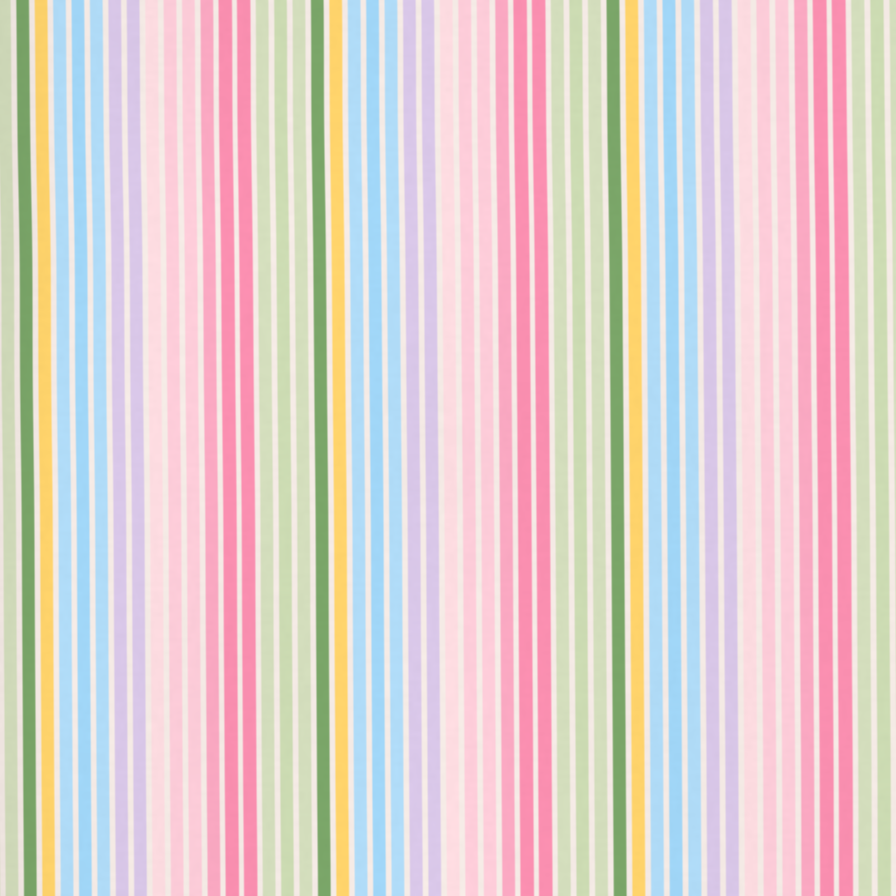
Give the GLSL for this pattern, as a Shadertoy shader.

```glsl
// Pastel striped cotton: sixteen printed stripes per repeat on a cream ground.

float hash(vec2 p) {
    p = fract(p * vec2(0.1031, 0.1137));
    p += dot(p, p.yx + 33.33);
    return fract((p.x + p.y) * p.x * 91.7);
}

float noise(vec2 p) {
    vec2 i = floor(p), f = fract(p);
    f = f * f * (3.0 - 2.0 * f);
    return mix(mix(hash(i), hash(i + vec2(1, 0)), f.x),
               mix(hash(i + vec2(0, 1)), hash(i + vec2(1, 1)), f.x), f.y);
}

// Ink for stripe 0..15, starting at the dark green one
vec3 stripeInk(int i) {
    if (i == 0) return vec3(0.48, 0.65, 0.41);             // leaf green
    if (i == 1) return vec3(1.00, 0.83, 0.42);             // yellow
    if (i == 3) return vec3(0.63, 0.84, 0.97);             // sky blue
    if (i < 5) return vec3(0.69, 0.86, 0.97);              // pale blue
    if (i < 7) return vec3(0.85, 0.78, 0.91);              // lavender
    if (i == 7) return vec3(0.99, 0.86, 0.88);             // blush
    if (i < 10) return vec3(0.99, 0.80, 0.85);             // pale pink
    if (i == 10) return vec3(0.98, 0.66, 0.76);            // rose
    if (i < 13) return vec3(0.98, 0.56, 0.69);             // hot pink
    return i == 14 ? vec3(0.80, 0.86, 0.70) : vec3(0.83, 0.87, 0.74); // sage
}

void mainImage(out vec4 fragColor, in vec2 fragCoord) {
    vec2 uv = fragCoord / iResolution.xy;

    // Cloth leans gently and stretches toward the right edge
    float down = 1.0 - uv.y;
    float x = uv.x - 0.0254 - 0.004 * down * (3.0 - down);
    x += 0.001 * (noise(uv * vec2(3.0, 7.0)) - 0.5);
    float repeats = x / 0.328 - 0.035 * pow(uv.x, 4.0);

    // Nearest stripe and the signed distance to its edge, in stripe pitches
    float pitch = repeats * 16.0;
    float cell = floor(pitch + 0.5);
    int index = int(mod(cell, 16.0));
    float halfWidth = index == 11 || index == 12 ? 0.365 : 0.345;
    float edge = abs(pitch - cell) - halfWidth;
    float soft = max(0.07, 48.8 / iResolution.x);
    float ink = 1.0 - smoothstep(-soft, soft, edge);

    vec3 color = mix(vec3(0.96, 0.92, 0.90), stripeInk(index), ink);

    // Fine weave and soft uneven light
    float weave = noise(uv * vec2(190.0, 90.0)) + noise(uv * vec2(90.0, 210.0)) - 1.0;
    color *= 1.0 + 0.010 * weave + 0.012 * (noise(uv * 4.0 + 7.0) - 0.5);
    color *= 1.0 - 0.03 * (1.0 - smoothstep(0.0, 0.08, uv.x));

    fragColor = vec4(clamp(color, 0.0, 1.0), 1.0);
}
```
